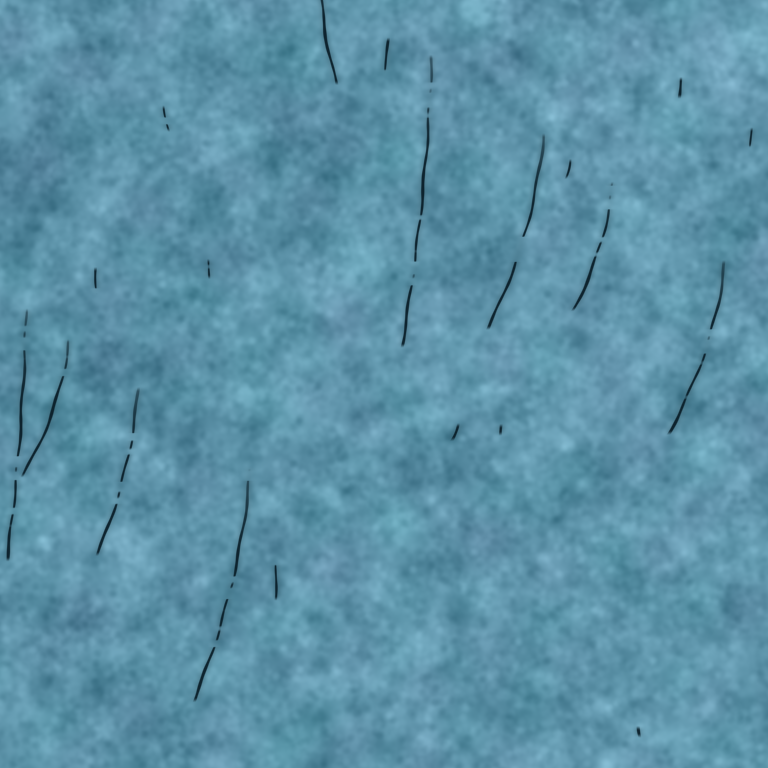
Write a WebGL 1 fragment shader that draws this texture.

```glsl
precision highp float;
// Mottled teal-blue surface scored by broken, nearly vertical dark hairline cracks.

uniform vec2 u_resolution;

float hash(vec2 p) {
    vec3 q = fract(vec3(p.xyx) * 0.1031);
    q += dot(q, q.yzx + 33.33);
    return fract((q.x + q.y) * q.z);
}

// Cellular noise: soft blobs of random sign, one scattered in each cell
float blobNoise(vec2 p) {
    vec2 cell = floor(p);
    float sum = 0.0;
    for (int j = -1; j <= 1; j++) {
        for (int i = -1; i <= 1; i++) {
            vec2 c = cell + vec2(float(i), float(j));
            vec2 offset = c + vec2(hash(c), hash(c + 71.7)) - p;
            float falloff = max(0.0, 1.0 - dot(offset, offset));
            sum += (2.0 * hash(c + 137.3) - 1.0) * falloff * falloff;
        }
    }
    return sum;
}

// Mottling from broad clouds down to fine grain
float mottle(vec2 p) {
    mat2 turn = mat2(0.8, 0.6, -0.6, 0.8);
    float tone = 0.022 * blobNoise(p * 5.0 + 9.0);
    tone += 0.036 * blobNoise(turn * p * 13.0 + 40.0);
    tone += 0.050 * blobNoise(p * 29.0 + 80.0);
    tone += 0.044 * blobNoise(turn * p * 62.0 + 150.0);
    tone += 0.036 * blobNoise(p * 128.0 + 300.0);
    return tone;
}

// One crack: x = ink of the core, y = strength of the soft shadow
vec2 crack(vec2 p, float id, float pixel) {
    float isLong = step(id, 8.5);
    float r = hash(vec2(id, 5.3));
    float len = mix(mix(0.016, 0.055, r), mix(0.14, 0.5, r * r), isLong);
    vec2 top = vec2(fract(0.09 + id * 0.618), mix(0.05, 1.0, hash(vec2(id, 17.9))));
    top.y = mix(top.y, mix(0.35, 1.05, fract(id * 0.382 + 0.3)), isLong);
    float lean = mix(-0.34, 0.22, hash(vec2(id, 29.1)));

    // Upright at the top, bending sideways further down
    float drop = top.y - p.y;
    float u = clamp(drop / len, 0.0, 1.0);
    float wobble = 0.0012 * sin(p.y * 75.0 + id * 4.0);
    float x = top.x + lean * len * u * (0.3 + 0.7 * u) + wobble;
    float slope = lean * (0.3 + 1.4 * u);
    float d = abs(p.x - x) / sqrt(1.0 + slope * slope);

    // Layered sines open gaps and vary the width
    float rhythm = sin(p.y * 31.0 + id * 2.3) + 0.7 * sin(p.y * 83.0 + id * 5.1)
                 + 0.45 * sin(p.y * 290.0 + id);
    float ends = smoothstep(0.0, 0.007, drop) * smoothstep(0.0, 0.007, len - drop);
    float whole = smoothstep(-1.15, -0.75, rhythm + 0.8 * (1.0 - isLong));
    float width = 0.0015 + 0.0003 * rhythm;
    float edge = max(0.0011, 0.8 * pixel);
    float core = 1.0 - smoothstep(width - edge, width + edge, d);
    float strength = mix(1.0, smoothstep(-0.35, 0.4, u), isLong);
    float shadow = exp(-d * d / 0.00003) * ends * (0.35 + 0.65 * whole);
    return vec2(core * ends * whole * strength, shadow);
}

void main() {
    float pixel = 1.0 / u_resolution.y;
    vec2 p = gl_FragCoord.xy * pixel;

    // Surface, with a slight drift of hue
    vec3 color = vec3(0.362, 0.574, 0.660) + mottle(p) * vec3(1.0, 1.02, 1.04);
    color += blobNoise(p * 19.0 + 500.0) * vec3(-0.008, 0.010, 0.002);

    // Nine long cracks, then short flecks
    vec2 marks = vec2(0.0);
    for (int i = 0; i < 20; i++) {
        marks = max(marks, crack(p, float(i), pixel));
    }
    color = mix(color, vec3(0.22, 0.37, 0.43), 0.38 * marks.y);
    color = mix(color, vec3(0.04, 0.12, 0.16), 0.95 * marks.x);
    gl_FragColor = vec4(color, 1.0);
}
```
